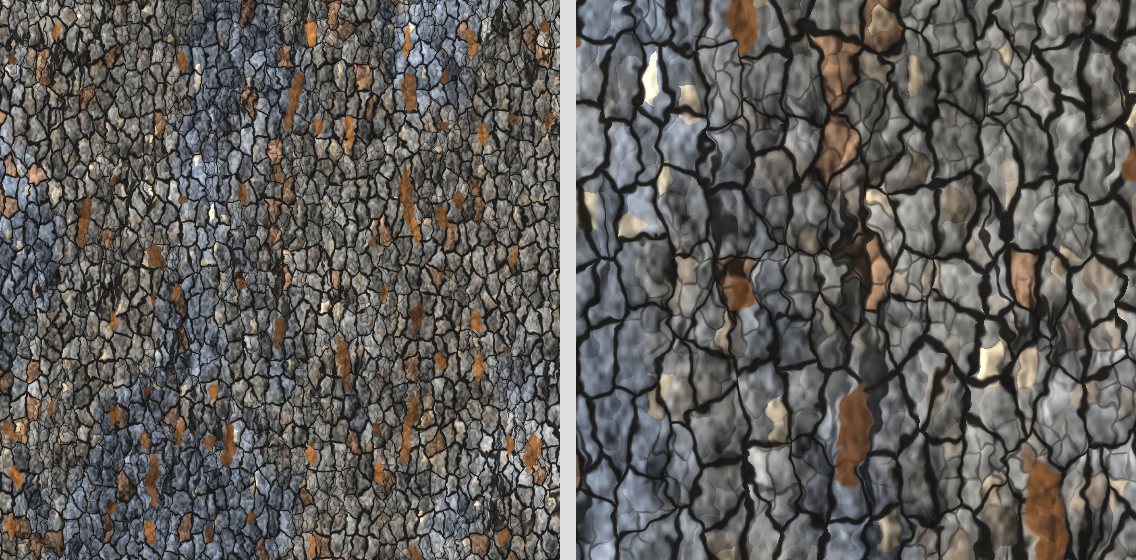
Left, the full canvas; right, a detail of the centre.
A WebGL 1 fragment shader for this texture:

```glsl
precision highp float;
uniform vec2 u_resolution;

vec2 hash2(vec2 p) {
  vec3 q = fract(p.xyx * vec3(0.1031, 0.1030, 0.0973));
  q += dot(q, q.yzx + 33.33);
  return fract((q.xx + q.yz) * q.zy);
}

float noise(vec2 p) {
  vec2 i = floor(p), f = fract(p);
  f = f * f * (3.0 - 2.0 * f);
  return mix(mix(hash2(i).x, hash2(i + vec2(1, 0)).x, f.x),
             mix(hash2(i + vec2(0, 1)).x, hash2(i + vec2(1, 1)).x, f.x), f.y);
}

float fbm(vec2 p) {
  float sum = 0.0, amp = 0.533;
  for (int i = 0; i < 4; i++) {
    sum += amp * noise(p);
    p = p * 2.03 + vec2(17.3, 9.1);
    amp *= 0.5;
  }
  return sum;
}

// Bark plates: x = distance to the border in canvas units, y = tilt, zw = random id
vec4 plates(vec2 p, vec2 scale) {
  vec2 q = p * scale, cell = floor(q);
  vec2 nearest = vec2(0.0), second = vec2(0.0), id = vec2(0.0);
  float d1 = 9.0, d2 = 9.0;
  for (int y = -1; y <= 1; y++) {
    for (int x = -1; x <= 1; x++) {
      vec2 c = cell + vec2(x, y);
      vec2 r = c + 0.08 + 0.84 * hash2(c + scale) - q;
      float d = dot(r, r);
      if (d < d1) {
        d2 = d1; second = nearest;
        d1 = d; nearest = r; id = c;
      } else if (d < d2) {
        d2 = d; second = r;
      }
    }
  }
  float border = (d2 - d1) / (2.0 * length((second - nearest) * scale) + 0.001);
  return vec4(border, dot(nearest, vec2(0.8, -0.6)), hash2(id + 71.0));
}

// Exposed inner bark: x = coverage, y = random shade
vec2 flakes(vec2 p, vec2 grid, float chance, vec2 size) {
  vec2 q = p * grid;
  q.y += hash2(vec2(floor(q.x), 5.0)).x * 3.0;
  vec2 cell = floor(q), h = hash2(cell + 40.0), k = hash2(cell + 90.0);
  vec2 r = (fract(q) - mix(vec2(0.3, 0.42), vec2(0.7, 0.58), h)) / grid;
  r.x += r.y * (k.x - 0.5) * 0.4;
  vec2 radius = size * mix(vec2(0.6, 0.3), vec2(1.0), k);
  float d = length(r / radius) + 1.1 * (fbm(p * vec2(55.0, 32.0)) - 0.5);
  return vec2((1.0 - smoothstep(0.82, 1.0, d)) * step(h.y, chance), k.y);
}

void main() {
  vec2 p = gl_FragCoord.xy / u_resolution;

  // Ragged outlines
  vec2 w = p + 0.014 * (vec2(fbm(p * 38.0), fbm(p * 38.0 + 60.0)) - 0.5);
  w += 0.005 * (vec2(noise(p * 150.0), noise(p * 150.0 + 30.0)) - 0.5);

  vec4 large = plates(w, vec2(44.0, 25.0));
  vec4 small = plates(w + 0.37, vec2(88.0, 52.0));

  // Broad weathering zones
  float blue = smoothstep(0.52, 0.68, fbm(p * vec2(5.0, 3.2) + 12.0));
  float pale = smoothstep(0.54, 0.74, fbm(p * vec2(6.5, 4.5) + 31.0));
  float rough = fbm(p * vec2(9.0, 6.0) + 77.0);

  // Plate tone, relief, fibres and grain
  float tone = 0.475 + 0.19 * (large.z - 0.5) + 0.14 * (small.z - 0.5);
  tone += 0.12 * large.y + 0.09 * small.y;
  tone += 0.42 * (fbm(w * vec2(120.0, 48.0)) - 0.5);
  tone += 0.26 * (noise(p * vec2(290.0, 190.0)) - 0.5);
  tone += 0.16 * pale - 0.05 * blue + 0.2 * (rough - 0.5);
  tone = clamp(tone, 0.12, 0.86);

  vec3 color = tone * mix(vec3(1.01, 1.0, 0.96), vec3(0.92, 0.99, 1.10), max(blue, 0.4 * pale));
  color *= mix(vec3(1.0), vec3(1.07, 0.98, 0.89), smoothstep(0.6, 0.95, small.w) * (1.0 - blue));
  color = mix(color, tone * vec3(1.12, 0.82, 0.60), 0.75 * step(0.95, large.w));
  color = mix(color, tone * vec3(1.55, 1.42, 1.18), 0.7 * step(0.975, small.w));

  // Rusty flakes, long and short
  vec2 strip = flakes(w, vec2(9.0, 5.0), 0.30, vec2(0.016, 0.068));
  vec2 chip = flakes(w + 0.53, vec2(17.0, 12.0), 0.24, vec2(0.011, 0.026));
  float rust = max(strip.x, chip.x);
  vec3 rustColor = mix(vec3(0.36, 0.23, 0.14), vec3(0.66, 0.43, 0.22), strip.x > chip.x ? strip.y * 0.6 : chip.y);
  color = mix(color, rustColor * (0.45 + 1.2 * tone), rust * 0.9);

  // Cracks with soft shade, broken up by noise
  float gap = fbm(p * vec2(26.0, 18.0) + 5.0);
  float width = 0.0026 * smoothstep(0.28, 0.72, gap) * (1.0 - 0.4 * blue) + 0.0003;
  float crack = 1.0 - smoothstep(width * 0.45, width + 0.0011, large.x);
  float shade = 1.0 - smoothstep(0.0, 0.0055, large.x);
  float fine = (1.0 - smoothstep(0.0002, 0.0018, small.x)) * smoothstep(0.4, 0.65, 1.0 - gap);

  // Deep upright fissures
  float ridge = abs(fbm(w * vec2(30.0, 7.0) + 48.0) - 0.5);
  float fissure = (1.0 - smoothstep(0.012, 0.04, ridge)) * smoothstep(0.46, 0.62, rough);

  float bare = 1.0 - 0.8 * rust;
  color *= 1.0 - bare * (0.22 * shade + 0.42 * fine);
  color = mix(color, vec3(0.075, 0.072, 0.066), bare * max(0.88 * crack, 0.8 * fissure));
  gl_FragColor = vec4(color, 1.0);
}
```
